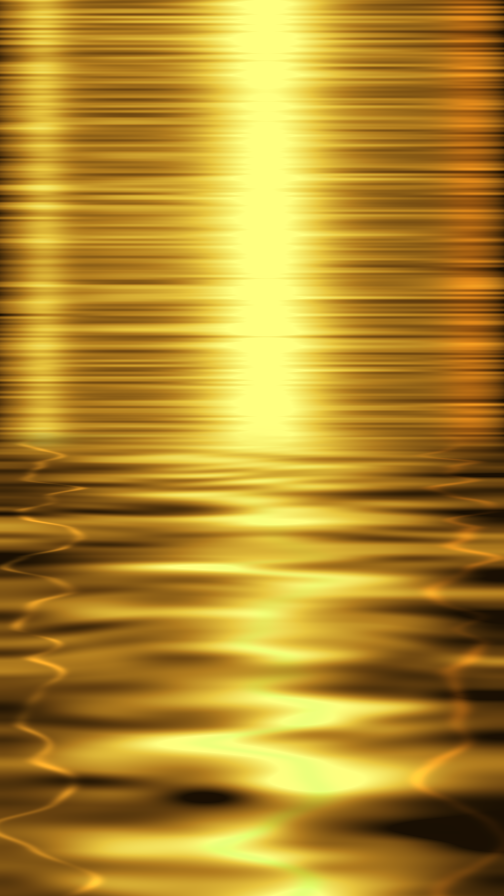
Reproduce this background procedurally as a Shadertoy shader.

```glsl
// Brushed gold sheet with a bright central sheen, mirrored in rippling liquid gold.

float hash(vec2 p) {
    return fract(sin(dot(p, vec2(127.1, 311.7))) * 43758.545);
}

float noise(vec2 p) {
    vec2 cell = floor(p), f = fract(p);
    f = f * f * (3.0 - 2.0 * f);
    return mix(mix(hash(cell), hash(cell + vec2(1, 0)), f.x),
               mix(hash(cell + vec2(0, 1)), hash(cell + vec2(1, 1)), f.x), f.y);
}

float bump(float offset, float width) {
    return exp(-offset * offset / (width * width));
}

// Tone ramp from shadow to pale yellow
vec3 goldRamp(float tone) {
    float t = clamp(tone, 0.0, 1.0) * 4.0;
    vec3 c = mix(vec3(0.10, 0.06, 0.01), vec3(0.41, 0.26, 0.06), clamp(t, 0.0, 1.0));
    c = mix(c, vec3(0.70, 0.49, 0.12), clamp(t - 1.0, 0.0, 1.0));
    c = mix(c, vec3(0.91, 0.77, 0.24), clamp(t - 2.0, 0.0, 1.0));
    return mix(c, vec3(1.0, 1.0, 0.50), clamp(t - 3.0, 0.0, 1.0));
}

vec3 brushedMetal(vec2 uv) {
    float sheen = bump(uv.x - 0.53, 0.125);
    float tone = 0.46 - 0.09 * uv.x + 0.5 * sheen + 0.16 * bump(uv.x - 0.5, 0.24);
    tone += 0.26 * bump(uv.x - 0.085, 0.05);
    tone -= 0.2 * exp(-uv.x / 0.025) + 0.2 * exp((uv.x - 1.0) / 0.025);

    // Fine horizontal scratches in three sizes
    float scratches = 0.0;
    for (float i = 0.0; i < 3.0; i++) {
        scratches += (noise(vec2(uv.x * (2.0 + i) + 7.0 * i, uv.y * (130.0 + 120.0 * i))) - 0.5)
                   * (0.6 + 0.3 * i);
    }
    tone += scratches * mix(0.25, 0.1, sheen);

    vec3 color = goldRamp(tone);
    float copper = bump(uv.x - 0.935, 0.06);
    return color * mix(vec3(1), vec3(1.28, 1.12, 0.9), copper);
}

vec3 liquidGold(vec2 uv, float depth) {
    // Ripples widen toward the viewer
    float s = 7.0 * log(1.0 + 5.0 * depth);
    float tilt = 0.5 * noise(vec2(uv.x * 3.0 + 5.0, s * 0.6));
    float swell = noise(vec2(uv.x * 3.0, (s + tilt) * 2.3));
    float chop = noise(vec2(uv.x * 5.0 + 9.0, (s - tilt) * 4.9));
    float ripple = 0.6 * swell + 0.4 * chop - 0.5;

    // Sideways bending of the reflected bands
    float bend = 0.09 * depth * depth * sin(4.5 * s + 1.9);
    bend += (noise(vec2(uv.x * 3.0 + 31.0, s * 3.1)) - 0.5) * (0.2 + 0.08 * depth);
    float x = uv.x - bend;

    float sheen = bump(x - 0.52, 0.19);
    float tone = 0.36 - 0.06 * uv.x + 0.46 * sheen;
    tone += ripple * (0.8 + 0.2 * depth);
    tone += 0.16 * depth * bump(x - 0.53, 0.07);
    tone -= 0.12 * smoothstep(0.25, 0.5, abs(uv.x - 0.5));

    // Dark hollows in the nearest waves
    vec2 hollow = (uv - vec2(0.42, 0.11)) / vec2(0.09, 0.013);
    tone -= 0.5 * exp(-dot(hollow, hollow));
    tone -= 0.28 * bump(uv.y - 0.075, 0.02) * smoothstep(0.6, 0.9, uv.x);
    tone -= 0.28 * bump(uv.y - 0.22, 0.02) * smoothstep(0.8, 0.95, uv.x);

    vec3 color = goldRamp(tone);
    color *= mix(vec3(1), vec3(0.9, 1.05, 0.95), depth * bump(x - 0.53, 0.035));

    // Thin wavering reflections of the side bands
    float sway = 0.03 * sin(3.6 * s + 0.8) + 0.5 * bend;
    float left = bump(uv.x - 0.09 - sway, 0.013);
    float right = bump(uv.x - 0.91 + sway, 0.018);
    color += vec3(0.36, 0.24, 0.06) * left * chop;
    color += vec3(0.28, 0.14, 0.02) * right * swell;
    return color;
}

void mainImage(out vec4 fragColor, in vec2 fragCoord) {
    vec2 uv = fragCoord / iResolution.xy;
    float horizon = 0.525;
    float depth = max(horizon - uv.y, 0.0) / horizon;

    // Soft seam where the sheet meets the liquid
    vec3 color = mix(brushedMetal(uv), liquidGold(uv, depth), smoothstep(0.0, 0.08, depth));
    fragColor = vec4(clamp(color, 0.0, 1.0), 1.0);
}
```
